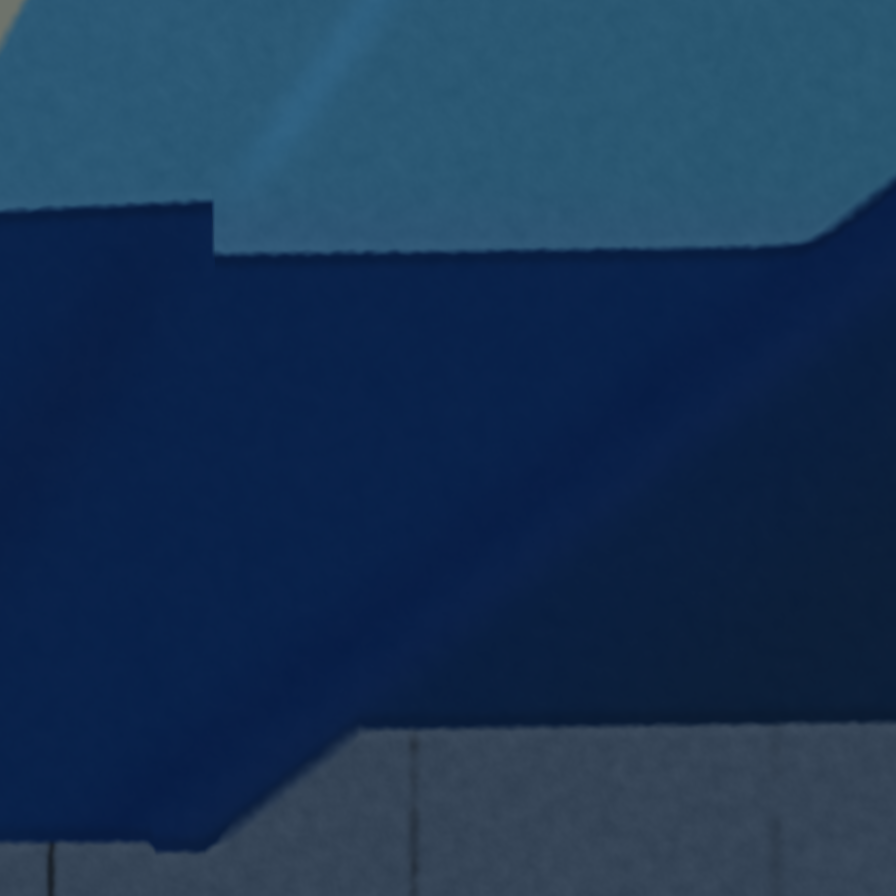
A WebGL 2 fragment shader for this background:

```glsl
#version 300 es
precision highp float;

uniform vec2 u_resolution;
out vec4 fragColor;

vec2 hashGradient(vec2 cell) {
    vec2 h = vec2(dot(cell, vec2(127.1, 311.7)), dot(cell, vec2(269.5, 183.3)));
    return fract(sin(h) * 43758.55) * 2.0 - 1.0;
}

float gradientNoise(vec2 p) {
    vec2 i = floor(p), f = fract(p);
    vec2 w = f * f * f * (f * (f * 6.0 - 15.0) + 10.0);
    float a = dot(hashGradient(i), f);
    float b = dot(hashGradient(i + vec2(1, 0)), f - vec2(1, 0));
    float c = dot(hashGradient(i + vec2(0, 1)), f - vec2(0, 1));
    float d = dot(hashGradient(i + vec2(1, 1)), f - vec2(1, 1));
    return mix(mix(a, b, w.x), mix(c, d, w.x), w.y);
}

float fbm(vec2 p) {
    float sum = 0.0, amplitude = 0.5;
    for (int i = 0; i < 3; i++) {
        sum += amplitude * gradientNoise(p);
        p = mat2(1.6, 1.2, -1.2, 1.6) * p + 7.3;
        amplitude *= 0.6;
    }
    return sum;
}

// Soft ridge around zero
float glow(float d, float width) {
    return exp(-d * d / (width * width));
}

float above(float d, float softness) {
    return smoothstep(-softness, softness, d);
}

void main() {
    vec2 uv = gl_FragCoord.xy / u_resolution;
    float grain = fbm(mat2(0.8, -0.6, 0.6, 0.8) * uv * vec2(48.0, 42.0));
    float mottle = fbm(uv * 9.0 + 3.0);
    vec2 p = uv + 0.003 * vec2(gradientNoise(uv * 80.0), gradientNoise(uv * 80.0 + 40.0));

    // Signed distance above the long diagonal crease
    float crease = (uv.y - 0.186 - 0.795 * (uv.x - 0.404)) / 1.277;

    // Dark blue cloth, dimmer below the crease and toward the corner
    vec3 shade = mix(vec3(0.040, 0.122, 0.250), vec3(0.047, 0.120, 0.222), above(-crease - 0.13, 0.13));
    vec3 cloth = mix(shade, vec3(0.036, 0.132, 0.292), above(crease - 0.025, 0.055));
    cloth += vec3(0.008, 0.003, 0.010) * glow(crease - 0.030, 0.025);
    cloth -= vec3(0.003, 0.014, 0.016) * glow(crease - 0.090, 0.040);
    float leftFold = (uv.y - 0.45 - 1.4 * uv.x) / 1.72;
    cloth -= vec3(0.0, 0.014, 0.022) * glow(leftFold, 0.06) * above(0.18 - uv.x, 0.1);
    cloth += 0.008 * mottle + 0.014 * grain;

    // Pale blue panel with a slanted sheen
    vec3 panel = mix(vec3(0.170, 0.350, 0.462), vec3(0.164, 0.344, 0.445), above(uv.x - 0.5, 0.5));
    float sheen = (uv.x - 0.28 - 0.70 * (uv.y - 0.80)) / 1.22;
    panel += vec3(0.018, 0.034, 0.052) * glow(sheen, 0.024) * above(uv.y - 0.80, 0.06);
    panel += vec3(0.012, -0.010, 0.002) * glow(uv.y - 0.73, 0.05);
    panel += 0.012 * mottle + 0.036 * grain;

    // Pale corner beyond the panel
    float corner = (uv.y - 0.948 - 1.82 * p.x) / 2.08;
    panel = mix(panel, vec3(0.43, 0.45, 0.42), above(corner, 0.008));

    // Stepped lower edge of the panel, blurring where it climbs
    float leftEdge = 0.764 + 0.05 * p.x;
    float climb = 0.724 + 0.80 * (p.x - 0.905);
    float base = 0.713 + 0.0122 * p.x;
    float rightEdge = 0.5 * (base + climb + sqrt((base - climb) * (base - climb) + 0.0003));
    float rightSide = above(uv.x - 0.238, 0.003);
    float climbBlur = 0.007 * above(uv.x - 0.92, 0.03);
    float leftMask = above(p.y - leftEdge, 0.005);
    float rightMask = above(p.y - rightEdge, 0.005 + climbBlur);
    float panelGap = mix(p.y - leftEdge, p.y - rightEdge, rightSide);
    cloth *= 1.0 - 0.16 * glow(panelGap + 0.007, 0.008);
    panel += 0.012 * glow(panelGap - 0.007, 0.006);
    vec3 color = mix(cloth, panel, mix(leftMask, rightMask, rightSide));

    // Grey wall with broken vertical seams
    vec3 wall = vec3(0.211, 0.270, 0.340) + 0.012 * mottle + 0.052 * grain;
    float seamFade = clamp(0.65 + 1.3 * gradientNoise(vec2(uv.x * 5.0, uv.y * 45.0)), 0.1, 1.2);
    wall *= 1.0 - 0.50 * glow(p.x - 0.057, 0.0045);
    wall *= 1.0 - 0.24 * seamFade * glow(p.x - 0.462, 0.006);
    wall *= 1.0 - 0.12 * seamFade * glow(p.x - 0.866, 0.008);

    // Hem of the cloth over the wall
    float slantedHem = min(0.188 + 0.795 * (p.x - 0.404), 0.180 + 0.014 * p.x);
    float hem = mix(0.060, max(0.049, slantedHem), above(p.x - 0.17, 0.006));
    float hemGap = hem - p.y;
    color *= 1.0 - 0.12 * glow(hemGap + 0.008, 0.010);
    wall += 0.012 * glow(hemGap - 0.007, 0.006);
    float slantBlur = 0.012 * above(p.x - 0.25, 0.015) * above(0.40 - p.x, 0.02);
    color = mix(color, wall, above(hemGap, 0.005 + slantBlur));

    fragColor = vec4(color, 1.0);
}
```
